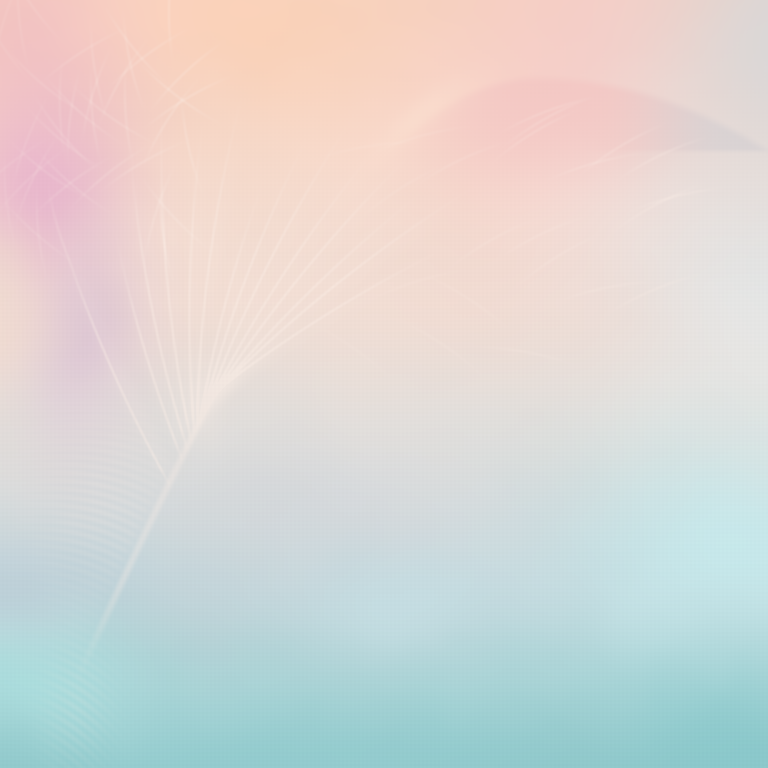
Reproduce this background procedurally as a WebGL 2 fragment shader.

```glsl
#version 300 es
precision highp float;

#define BARBS 14
#define HAIRS 64
#define BARB_WIDTH 0.0034
#define BARB_BEND 0.28
#define BARB_LIGHT 0.34
#define HAIR_LIGHT 0.20
#define CLOUD_WARP 0.07
#define CLOUD_LIGHT 0.035
#define WEAVE_COUNT 192.0
#define WEAVE_DEPTH 0.006

uniform vec2 u_resolution;
out vec4 fragColor;

const float TAU = 6.2831853;
const vec3 DOWN = vec3(0.98, 0.93, 0.90);

float hash(vec2 p) {
  vec3 q = fract(p.xyx * 0.1031);
  q += dot(q, q.yzx + 33.33);
  return fract((q.x + q.y) * q.z);
}

float noise(vec2 p) {
  vec2 i = floor(p), f = fract(p);
  f = f * f * (3.0 - 2.0 * f);
  return mix(mix(hash(i), hash(i + vec2(1, 0)), f.x),
             mix(hash(i + vec2(0, 1)), hash(i + 1.0), f.x), f.y);
}

float fbm(vec2 p) {
  float sum = 0.0, amp = 0.5;
  for (int i = 0; i < 4; i++) {
    sum += amp * noise(p);
    p = p * 2.03 + 7.1;
    amp *= 0.5;
  }
  return sum;
}

float blob(vec2 p, vec2 center, vec2 radius) {
  vec2 d = (p - center) / radius;
  return exp(-dot(d, d));
}

void glow(inout vec3 col, vec2 p, vec3 tint, vec2 center, vec2 radius, float amount) {
  col = mix(col, tint, amount * blob(p, center, radius));
}

// Teal floor rising through grey to peach
vec3 verticalRamp(float y) {
  vec3 c = mix(vec3(0.57, 0.79, 0.80), vec3(0.65, 0.82, 0.83), smoothstep(0.0, 0.12, y));
  c = mix(c, vec3(0.77, 0.84, 0.86), smoothstep(0.08, 0.25, y));
  c = mix(c, vec3(0.87, 0.86, 0.85), smoothstep(0.22, 0.43, y));
  c = mix(c, vec3(0.95, 0.87, 0.83), smoothstep(0.40, 0.63, y));
  return mix(c, vec3(0.98, 0.84, 0.76), smoothstep(0.60, 1.0, y));
}

vec3 washes(vec2 p) {
  vec3 c = verticalRamp(p.y);
  glow(c, p, vec3(0.97, 0.81, 0.79), vec2(0.76, 0.92), vec2(0.22, 0.24), 0.9);
  glow(c, p, vec3(0.98, 0.81, 0.70), vec2(0.33, 0.98), vec2(0.17, 0.10), 0.6);
  glow(c, p, vec3(0.89, 0.90, 0.90), vec2(1.02, 0.64), vec2(0.24, 0.20), 0.95);
  glow(c, p, vec3(0.86, 0.85, 0.85), vec2(1.02, 0.94), vec2(0.16, 0.18), 1.0);
  glow(c, p, vec3(0.77, 0.91, 0.92), vec2(0.97, 0.28), vec2(0.24, 0.15), 0.9);
  glow(c, p, vec3(0.95, 0.76, 0.76), vec2(0.02, 0.96), vec2(0.15, 0.14), 0.85);
  glow(c, p, vec3(0.91, 0.70, 0.80), vec2(0.05, 0.76), vec2(0.10, 0.13), 0.9);
  glow(c, p, vec3(0.85, 0.76, 0.83), vec2(0.11, 0.56), vec2(0.07, 0.14), 0.75);
  glow(c, p, vec3(0.93, 0.85, 0.81), vec2(0.00, 0.60), vec2(0.06, 0.11), 0.9);
  glow(c, p, vec3(0.82, 0.83, 0.85), vec2(0.42, 0.34), vec2(0.28, 0.07), 0.5);
  glow(c, p, vec3(0.72, 0.79, 0.83), vec2(0.00, 0.24), vec2(0.14, 0.06), 0.7);
  glow(c, p, vec3(0.67, 0.87, 0.87), vec2(0.03, 0.11), vec2(0.14, 0.08), 0.8);
  glow(c, p, vec3(0.77, 0.87, 0.89), vec2(0.54, 0.21), vec2(0.12, 0.05), 0.6);
  glow(c, p, vec3(0.53, 0.78, 0.79), vec2(0.97, 0.02), vec2(0.15, 0.10), 0.7);
  return c;
}

// Broad arched fold at the upper right
void fold(inout vec3 c, vec2 p) {
  float x = p.x - 0.70;
  float crest = 0.898 - x * x * (x < 0.0 ? 2.6 : 1.05);
  float inside = smoothstep(0.008, -0.008, p.y - crest);
  float floorFade = mix(smoothstep(0.70, 0.86, p.y), smoothstep(0.799, 0.808, p.y), smoothstep(0.72, 0.98, p.x));
  vec3 tint = mix(vec3(0.95, 0.77, 0.76), vec3(0.83, 0.81, 0.82), smoothstep(0.78, 0.95, p.x));
  c = mix(c, tint, 0.65 * inside * floorFade * smoothstep(0.48, 0.68, p.x));
  float rim = exp(-pow((p.y - crest - 0.012) / 0.024, 2.0));
  c = mix(c, vec3(0.98, 0.87, 0.81), 0.65 * rim * blob(p, vec2(0.54, 0.85), vec2(0.07, 0.09)));
}

float stemX(float y) { return 0.05 + 0.43 * y + 0.08 * y * y; }

float stroke(float across, float width) { return 1.0 - smoothstep(0.0, width, abs(across)); }

// Quill, curved fan and the fine combs beside the quill
float feather(vec2 p) {
  float side = p.x - stemX(p.y);
  float light = 0.9 * stroke(side, 0.009) * smoothstep(0.10, 0.26, p.y) * smoothstep(0.52, 0.42, p.y);
  for (int i = 0; i < BARBS; i++) {
    float t = float(i) / float(BARBS - 1), r = hash(vec2(i, 4));
    float baseY = mix(0.37, 0.49, sqrt(t)), angle = radians(mix(119.0, 38.0, t) + 4.0 * (r - 0.5));
    vec2 dir = vec2(cos(angle), sin(angle)), q = p - vec2(stemX(baseY), baseY);
    float along = dot(q, dir), reach = mix(0.30, 0.48, r);
    float across = dot(q, vec2(-dir.y, dir.x)) + BARB_BEND * along * along;
    float fade = smoothstep(-0.01, 0.03, along) * smoothstep(reach, reach * 0.45, along);
    light += fade * (stroke(across, BARB_WIDTH) + 0.22 * stroke(across + 0.006, 0.018));
  }
  float comb = 0.5 + 0.5 * sin(TAU * (p.y + 0.6 * p.x + 2.0 * side * side) / 0.0135);
  light += 0.45 * comb * smoothstep(0.0, -0.02, side) * blob(p, vec2(0.14, 0.34), vec2(0.08, 0.10));
  light += 0.35 * comb * blob(p, vec2(0.10, 0.08), vec2(0.04, 0.08));
  return light + 0.7 * blob(p, vec2(0.265, 0.47), vec2(0.03, 0.05));
}

// Scattered wisps in the upper left and along the right of the fan
float hairs(vec2 p) {
  float light = 0.0;
  for (int i = 0; i < HAIRS; i++) {
    vec2 r = vec2(hash(vec2(i, 11)), hash(vec2(i, 23)));
    float s = hash(vec2(i, 37));
    bool left = i % 3 != 0;
    vec2 center = left ? vec2(0.25 * r.x, 0.69 + 0.31 * r.y) : vec2(0.44 + 0.46 * r.x, 0.54 + 0.32 * r.y);
    float angle = left ? mix(0.5, 2.7, s) : mix(0.15, 0.65, s) * (r.y < 0.25 ? -1.0 : 1.0);
    vec2 dir = vec2(cos(angle), sin(angle)), q = p - center;
    float along = dot(q, dir), across = dot(q, vec2(-dir.y, dir.x)) + 1.2 * along * along;
    light += stroke(across, 0.0035) * smoothstep(0.075, 0.01, abs(along)) * (0.4 + 0.6 * r.x);
  }
  return light;
}

void main() {
  vec2 p = gl_FragCoord.xy / u_resolution;
  float cloud = fbm(p * vec2(4.0, 5.0)) - 0.47;
  vec2 warp = vec2(cloud, fbm(p * 4.5 + 19.0) - 0.47);
  vec3 col = washes(p + CLOUD_WARP * warp) + CLOUD_LIGHT * cloud;
  fold(col, p);
  col = mix(col, DOWN, min(0.6, BARB_LIGHT * feather(p) + HAIR_LIGHT * hairs(p)));

  // Woven surface
  vec2 weave = sin(TAU * WEAVE_COUNT * p);
  col += WEAVE_DEPTH * 0.5 * (weave.x + weave.y) * smoothstep(1.0, 0.6, p.y);
  fragColor = vec4(clamp(col, 0.0, 1.0), 1.0);
}
```
